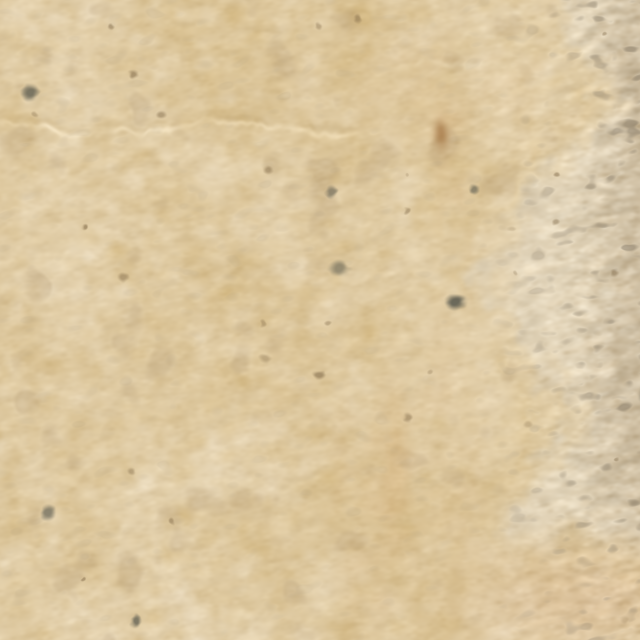
Give the GLSL for this texture, as a Shadertoy shader.

```glsl
float hash(vec2 p) {
    vec3 q = fract(p.xyx * 0.1031);
    q += dot(q, q.yzx + 33.33);
    return fract((q.x + q.y) * q.z);
}

// Cellular noise: soft light and dark spots, one per cell, around zero
float blotches(vec2 p) {
    vec2 cell = floor(p);
    float sum = 0.0;
    for (int y = -1; y <= 1; y++)
    for (int x = -1; x <= 1; x++) {
        vec2 id = cell + vec2(x, y);
        vec2 d = p - id - vec2(hash(id), hash(id + 47.3));
        float k = max(0.0, 1.0 - dot(d, d));
        sum += (2.0 * hash(id + 91.7) - 1.0) * k * k * k;
    }
    return sum;
}

// Scattered flecks of varied strength; only some cells hold one
float flecks(vec2 uv, float count, float chance, float minR, float maxR) {
    vec2 id = floor(uv * count);
    vec2 centre = (id + 0.25 + 0.5 * vec2(hash(id + 3.1), hash(id + 8.7))) / count;
    float radius = mix(minR, maxR, hash(id + 15.2));
    vec2 d = (uv - centre) * vec2(mix(0.65, 1.2, hash(id + 28.4)), 1.0);
    float body = 1.0 - smoothstep(radius * 0.3, radius * 1.3, length(d));
    return body * step(hash(id + 61.9), chance) * mix(0.25, 0.95, hash(id + 77.5));
}

float spot(vec2 uv, vec2 centre, vec2 size) {
    vec2 d = (uv - centre) / size;
    return exp(-dot(d, d));
}

// A thin lit fold with a faint shadow on its upper side
float crease(vec2 uv, float height, float start, float end) {
    float path = height + 0.008 * sin(uv.x * 17.0 + 1.9) + 0.003 * sin(uv.x * 41.0)
               + 0.005 * blotches(uv * vec2(40.0, 8.0)) + 0.003 * blotches(uv * vec2(90.0, 40.0));
    float d = uv.y - path;
    float along = smoothstep(start - 0.04, start + 0.04, uv.x)
                * (1.0 - smoothstep(end - 0.05, end + 0.02, uv.x));
    float strength = 0.65 + 0.7 * blotches(vec2(uv.x * 24.0, height * 9.0));
    float ridge = exp(-d * d / 0.00002);
    float shade = exp(-(d - 0.009) * (d - 0.009) / 0.00005);
    return along * strength * (ridge - 0.5 * shade);
}

void mainImage(out vec4 fragColor, in vec2 fragCoord) {
    vec2 uv = fragCoord / iResolution.xy;
    vec2 slant = vec2(uv.x + 0.14 * uv.y, uv.y - 0.14 * uv.x);

    // Cloudy parchment ground
    float broad = blotches(uv * vec2(5.0, 4.0) + 2.3);
    float medium = blotches(uv * vec2(15.0, 11.0) + 7.1);
    float small = blotches(slant * vec2(28.0, 38.0));
    float mottle = blotches(uv * vec2(55.0, 50.0) + 31.0);
    float tone = 0.53 + 0.4 * broad + 0.42 * medium + 0.42 * small + 0.28 * mottle;
    vec3 col = mix(vec3(0.85, 0.757, 0.575), vec3(0.893, 0.82, 0.68), clamp(tone, -0.6, 1.5));

    // Ochre streaks left of the worn edge and faint brown smudges
    float streak = blotches(vec2(uv.x * 26.0, uv.y * 6.0));
    float ochre = spot(uv, vec2(0.71, 0.7), vec2(0.025, 0.16))
                + spot(uv, vec2(0.62, 0.25), vec2(0.12, 0.22))
                + 0.6 * spot(uv, vec2(0.72, 0.86), vec2(0.18, 0.08));
    col = mix(col, vec3(0.84, 0.71, 0.5), clamp(ochre * (0.25 + 0.5 * streak + 0.3 * small), 0.0, 0.6));
    float smudge = smoothstep(0.4, 1.0, blotches(uv * vec2(24.0, 22.0) + 53.0) + 0.3 * mottle);
    col = mix(col, vec3(0.7, 0.6, 0.44), 0.28 * smudge);

    // Pale worn patch, greyer towards the right border
    float edge = 0.825 + 0.045 * sin(uv.y * 14.0 + 3.0) + 0.1 * smoothstep(0.72, 0.85, uv.y)
               + 0.045 * medium + 0.03 * small + 0.02 * mottle;
    float worn = smoothstep(edge - 0.03, edge + 0.04, uv.x)
               * smoothstep(0.1, 0.17, uv.y + 0.03 * medium);
    float border = smoothstep(0.89, 1.0, uv.x + 0.03 * medium) * smoothstep(0.1, 0.25, uv.y);
    vec3 chalk = mix(vec3(0.887, 0.835, 0.735), vec3(0.8, 0.74, 0.635), border);
    col = mix(col, chalk + 0.02 * (small + mottle), worn * 0.9);
    col = mix(col, vec3(0.86, 0.75, 0.61), 0.6 * spot(uv, vec2(0.92, 0.06), vec2(0.17, 0.08)));

    // Fine grain, rougher on the worn side
    float rough = smoothstep(0.72, 1.0, uv.x) * (0.6 + 0.4 * worn);
    float grain = blotches(slant * vec2(45.0, 95.0)) + 0.8 * blotches(slant * vec2(95.0, 160.0));
    col += grain * (0.021 + 0.025 * rough) * vec3(0.85, 1.0, 1.2);

    // Embossed wrinkles and dark pits
    vec2 fold = slant * vec2(30.0, 64.0) + 0.6 * vec2(medium, small);
    float wrinkle = blotches(fold) - blotches(fold + vec2(-0.2, 0.5));
    col += wrinkle * (0.012 + 0.05 * rough);
    float pits = smoothstep(0.4, 1.1, blotches(slant * vec2(42.0, 75.0) + 19.0) + 0.3 * grain);
    col = mix(col, vec3(0.5, 0.45, 0.37), pits * (0.08 + 0.42 * rough));

    // Long crease and a fainter short one
    col += crease(uv, 0.8, -0.1, 0.57) * vec3(0.06, 0.07, 0.085);
    col += crease(uv, 0.895, 0.64, 0.8) * vec3(0.03, 0.04, 0.05);

    // Rust stain
    vec2 ragged = uv + 0.004 * vec2(small, medium);
    float rust = spot(ragged, vec2(0.69, 0.79), vec2(0.011, 0.022));
    col = mix(col, vec3(0.6, 0.4, 0.2), 0.6 * rust);

    // Brown specks and larger grey-green spots
    vec2 wobble = uv + 0.0025 * vec2(grain, mottle);
    col = mix(col, vec3(0.48, 0.39, 0.26), 0.6 * flecks(wobble, 13.0, 0.2, 0.003, 0.0075));
    col = mix(col, vec3(0.29, 0.3, 0.27), 0.9 * flecks(wobble + 0.37, 6.0, 0.2, 0.005, 0.013));

    fragColor = vec4(clamp(col, 0.0, 1.0), 1.0);
}
```
